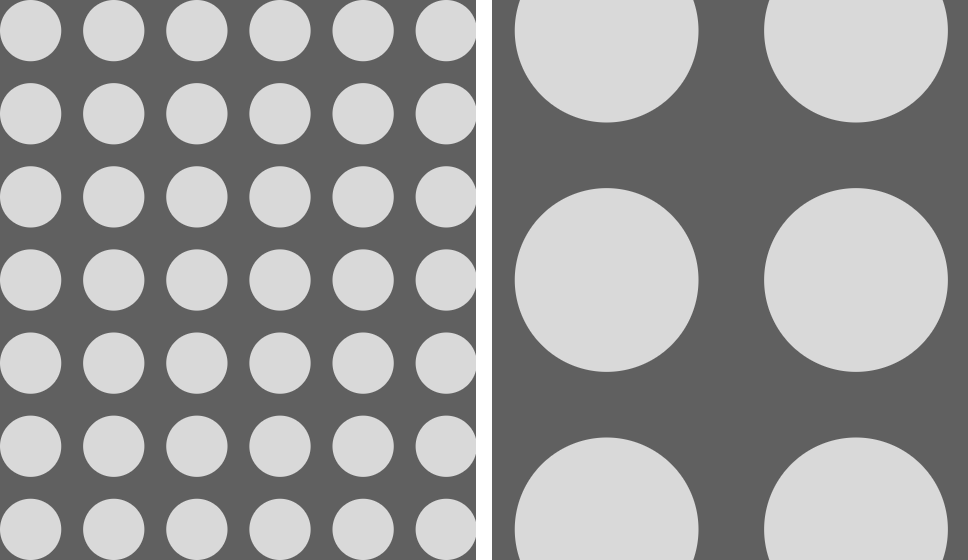
Left: the whole. Right: its middle third, enlarged.
Reproduce this pattern procedurally as a Shadertoy shader.

```glsl
// Six by seven square grid of flat pale discs on a mid-grey ground.
// The plane is folded into unit cells and each cell holds one circle distance;
// the outermost discs just touch the canvas edges.

float discDistance(vec2 p, float radius) {
    return length(p) - radius;
}

void mainImage(out vec4 fragColor, in vec2 fragCoord) {
    const float radius = 7.0 / 19.0;  // in units of the grid pitch

    // Seven rows: six pitches between centres plus one disc diameter
    float pixel = (6.0 + 2.0 * radius) / iResolution.y;
    vec2 grid = fragCoord * pixel - radius;

    // Fold into a cell centred on its disc
    vec2 cell = fract(grid + 0.5) - 0.5;
    float dist = discDistance(cell, radius);

    // One-pixel soft edge
    float coverage = clamp(0.5 - dist / pixel, 0.0, 1.0);

    vec3 ground = vec3(0.378);
    vec3 disc = vec3(0.851);
    fragColor = vec4(mix(ground, disc, coverage), 1.0);
}
```
